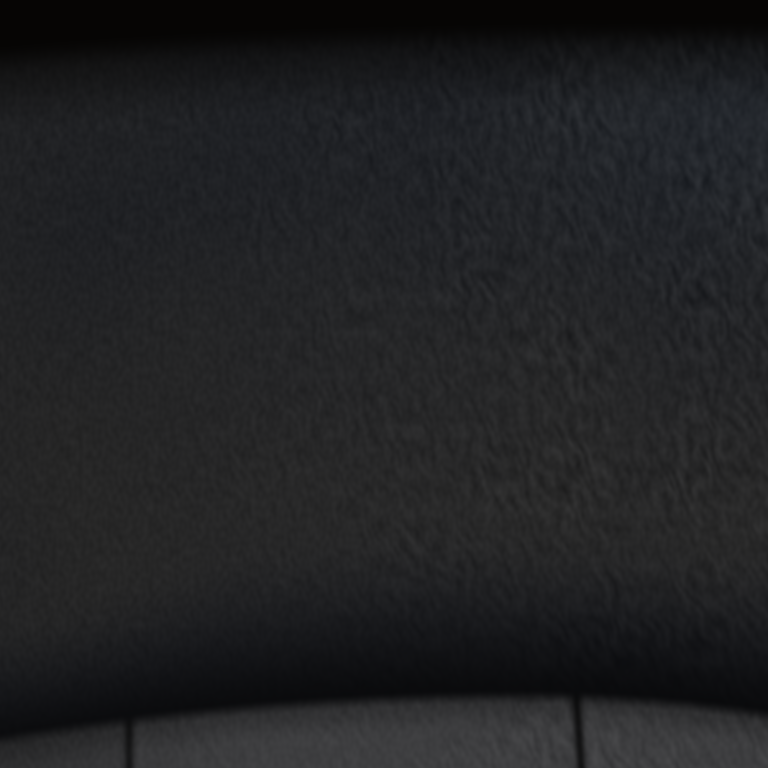
This texture is drawn by a WebGL 1 fragment shader. Its source:

```glsl
precision highp float;
// Dark padded leather: a broad panel between a black upper recess and a
// curved lower seam, with a paler stitched strip below. Soft distance fades
// shape the panels; patchy, stretched gradient noise makes the slanted grain.

uniform vec2 u_resolution;

const vec3 RECESS_COLOR = vec3(0.022, 0.018, 0.014);
const vec3 CREASE_COLOR = vec3(0.028, 0.029, 0.033);
const vec3 COOL_LEATHER = vec3(0.122, 0.130, 0.146);
const vec3 WARM_LEATHER = vec3(0.154, 0.154, 0.156);
const vec3 SIDE_SHEEN = vec3(0.022, 0.028, 0.032);
const vec3 STRIP_COLOR = vec3(0.242, 0.243, 0.250);
const float SEAM_PEAK_X = 0.68;
const float SEAM_PEAK_Y = 0.092;
const float SEAM_SOFTNESS = 0.011;
const float LEFT_STITCH_X = 0.168;
const float RIGHT_STITCH_X = 0.757;
const float STITCH_WIDTH = 0.0065;
const vec2 CREASE_SCALE = vec2(92.0, 40.0);
const vec2 PORE_SCALE = vec2(150.0, 105.0);
const float CREASE_LEFT = 0.014;
const float CREASE_RIGHT = 0.054;
const float PORE_STRENGTH = 0.022;

vec2 hashGradient(vec2 cell) {
  vec3 p = fract(vec3(cell.xyx) * vec3(0.1031, 0.1030, 0.0973));
  p += dot(p, p.yzx + 33.33);
  float angle = 6.28318 * fract((p.x + p.y) * p.z);
  return vec2(cos(angle), sin(angle));
}

float gradientNoise(vec2 p) {
  vec2 cell = floor(p);
  vec2 f = p - cell;
  vec2 w = f * f * f * (f * (f * 6.0 - 15.0) + 10.0);
  float a = dot(hashGradient(cell), f);
  float b = dot(hashGradient(cell + vec2(1.0, 0.0)), f - vec2(1.0, 0.0));
  float c = dot(hashGradient(cell + vec2(0.0, 1.0)), f - vec2(0.0, 1.0));
  float d = dot(hashGradient(cell + vec2(1.0, 1.0)), f - vec2(1.0, 1.0));
  return mix(mix(a, b, w.x), mix(c, d, w.x), w.y);
}

// Height of the curved crease; it falls more steeply to the right.
float seamHeight(float x) {
  float offset = x - SEAM_PEAK_X;
  float bend = offset < 0.0 ? 0.121 : 0.24;
  return SEAM_PEAK_Y - bend * offset * offset;
}

// Creases lean further to the right lower down the panel.
float leatherGrain(vec2 uv) {
  float across = uv.x + 0.45 * uv.y - 0.15 * uv.y * uv.y;
  vec2 p = vec2(across, uv.y) * CREASE_SCALE + 17.0;
  p.x += 1.1 * gradientNoise(uv * 24.0 + 5.0);
  float patches = clamp(1.0 + 1.1 * gradientNoise(uv * 9.0 + 3.0), 0.4, 1.6);
  float creases = gradientNoise(p) * patches;
  float pores = gradientNoise(uv * PORE_SCALE + 41.0);
  float depth = mix(CREASE_LEFT, CREASE_RIGHT, smoothstep(0.1, 0.95, uv.x));
  return creases * depth + pores * PORE_STRENGTH;
}

vec3 upperPanel(vec2 uv, float aboveSeam, float grain) {
  // Cool light above, warmer leather through the lower middle.
  float warmth = 1.0 - smoothstep(0.38, 0.88, uv.y + 0.1 * (uv.x - 0.5));
  float leftWarmth = 0.5 * (1.0 - smoothstep(0.0, 0.4, uv.x));
  vec3 color = mix(COOL_LEATHER, WARM_LEATHER, max(warmth, leftWarmth));
  float sheen = smoothstep(0.5, 1.0, uv.x) * smoothstep(0.55, 0.88, uv.y);
  color += SIDE_SHEEN * sheen;
  color *= 0.93 + 0.08 * smoothstep(0.0, 0.55, uv.x);
  color += 0.010 * gradientNoise(uv * 5.0 + 11.0) * vec3(1.0, 0.9, 0.5);
  color += grain;

  // Shadow gathering toward the crease, bluish where it begins.
  float reach = mix(0.17, 0.23, smoothstep(0.0, 0.5, uv.x));
  float lit = smoothstep(-0.045, reach, aboveSeam);
  color = mix(CREASE_COLOR, color, lit);
  color += vec3(-0.003, 0.0, 0.008) * lit * (1.0 - lit) * 4.0;

  // Soft upper recess, deeper in the left corner.
  float recessY = 0.952 - 0.03 * pow(1.0 - uv.x, 3.0);
  float below = recessY - uv.y;
  float rise = 0.42 * smoothstep(-0.024, 0.022, below)
             + 0.58 * smoothstep(-0.01, 0.105, below);
  return mix(RECESS_COLOR, color, rise);
}

// Blurred dark groove with a faint raised lip on its right side.
vec3 addStitch(vec3 color, float offset, float depth) {
  float groove = exp(-pow(offset / STITCH_WIDTH, 2.0));
  float lip = exp(-pow((offset - 0.015) / 0.008, 2.0));
  return color * (1.0 - depth * groove) + 0.014 * lip;
}

vec3 lowerStrip(vec2 uv, float belowSeam, float grain) {
  vec3 color = STRIP_COLOR * mix(0.78, 1.0, smoothstep(0.0, 0.35, uv.x));
  color *= 0.76 + 0.24 * smoothstep(0.0, 0.05, belowSeam);
  color += grain * 0.9;
  color = addStitch(color, uv.x - LEFT_STITCH_X, 0.58);
  return addStitch(color, uv.x - RIGHT_STITCH_X + 0.07 * uv.y, 0.70);
}

void main() {
  vec2 uv = gl_FragCoord.xy / u_resolution;
  float aboveSeam = uv.y - seamHeight(uv.x);
  float grain = leatherGrain(uv);
  vec3 upper = upperPanel(uv, aboveSeam, grain);
  vec3 lower = lowerStrip(uv, -aboveSeam, grain);
  float soften = max(SEAM_SOFTNESS, 1.0 / u_resolution.y);
  vec3 color = mix(lower, upper, smoothstep(-soften, soften, aboveSeam));
  gl_FragColor = vec4(clamp(color, 0.0, 1.0), 1.0);
}
```
